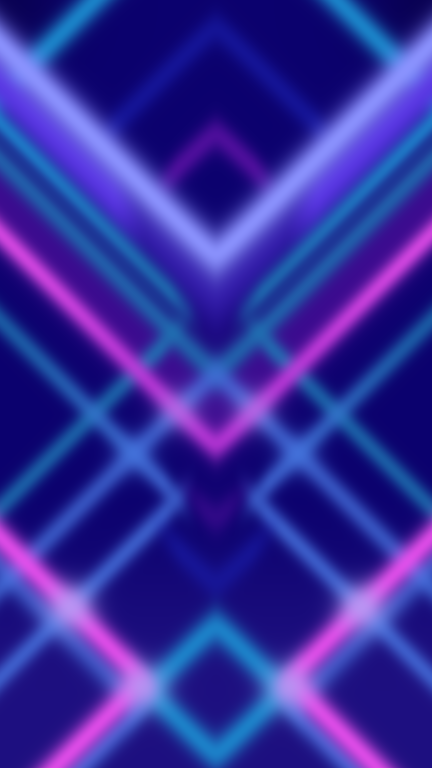
A Shadertoy shader for this background:

```glsl
const vec3 NAVY = vec3(0.045, 0.005, 0.43);
const vec3 INDIGO = vec3(0.115, 0.06, 0.50);
const vec3 ROYAL = vec3(0.10, 0.12, 0.68);
const vec3 VIOLET = vec3(0.34, 0.20, 0.88);
const vec3 PURPLE = vec3(0.38, 0.07, 0.66);
const vec3 PERIWINKLE = vec3(0.55, 0.58, 1.0);
const vec3 AZURE = vec3(0.28, 0.46, 0.88);
const vec3 CYAN = vec3(0.11, 0.56, 0.82);
const vec3 TEAL = vec3(0.12, 0.47, 0.71);
const vec3 MAGENTA = vec3(0.76, 0.22, 0.86);
const vec3 PINK = vec3(0.92, 0.31, 0.93);
const vec3 LAVENDER = vec3(0.68, 0.66, 0.96);

// Soft bell profile around a centre line
float beam(float coord, float centre, float width) {
    float d = (coord - centre) / width;
    return exp(-d * d);
}

// 1 beyond the edge, 0 before it
float beyond(float edge, float value) {
    return smoothstep(edge - 0.045, edge + 0.045, value);
}

float within(float edge, float value) {
    return 1.0 - beyond(edge, value);
}

float spot(vec2 p, vec2 centre, float radius) {
    return beam(length(p - centre), 0.0, radius);
}

vec3 paint(vec3 base, vec3 colour, float amount) {
    return mix(base, colour, clamp(amount, 0.0, 1.0));
}

void mainImage(out vec4 fragColor, in vec2 fragCoord) {
    // Mirrored space in canvas widths, measured from the top centre
    vec2 uv = fragCoord / iResolution.xy;
    float side = length(vec2(uv.x - 0.5, 0.015));
    float down = (1.0 - uv.y) * 16.0 / 9.0;
    vec2 p = vec2(side, down);
    float vee = down + side;
    float peak = down - side;

    // Backdrop
    vec3 col = mix(NAVY, INDIGO, smoothstep(1.1, 1.6, down));
    col *= 1.0 - 0.25 * spot(p, vec2(0.5, 0.0), 0.16);

    // Faint upper chevrons and corner strokes
    col = paint(col, ROYAL, 0.6 * beam(peak, 0.055, 0.04) * within(0.27, side));
    col = paint(col, PURPLE, 0.75 * beam(peak, 0.30, 0.04) * within(0.13, side));
    col = paint(col, CYAN, 0.9 * beam(peak, -0.28, 0.045));

    // Wide violet and purple haze
    col = paint(col, PURPLE, 0.55 * beam(vee, 0.95, 0.12));
    col = paint(col, VIOLET, beam(vee, 0.69, 0.09) * mix(0.5, 1.0, beyond(0.2, side)));

    // Paired teal strands with a dark gap
    float outer = smoothstep(0.1, 0.5, side);
    vec3 strand = mix(TEAL, CYAN, outer);
    col = paint(col, strand, 0.8 * beam(vee, 0.785, 0.035) * beyond(0.07, side));
    col = paint(col, TEAL, 0.75 * beam(vee, 0.87, 0.04));
    col = paint(col, vec3(0.10, 0.22, 0.58), 0.5 * beam(vee, 0.825, 0.022) * beyond(0.09, side));

    // Rising lattice
    col = paint(col, TEAL, 0.8 * beam(peak, 0.676, 0.035) * beyond(0.09, side) * within(1.04, vee + 0.0 * side + 0.0) );
    col = paint(col, TEAL, 0.75 * beam(peak, 0.676, 0.035) * beyond(1.04, vee));
    col = paint(col, AZURE, 0.68 * beam(peak, 0.859, 0.038));
    col = paint(col, AZURE, 0.75 * beam(peak, 1.069, 0.036) * beyond(0.085, side));

    // Falling lattice
    col = paint(col, mix(AZURE, TEAL, outer), 0.72 * beam(vee, 1.241, 0.036) * beyond(0.085, side));
    col = paint(col, PURPLE, 0.4 * beam(vee, 1.21, 0.04) * within(0.06, side));
    col = paint(col, ROYAL, 0.55 * beam(vee, 1.361, 0.04) * within(0.12, side));
    col = paint(col, mix(MAGENTA, PINK, outer), 0.85 * beam(vee, 1.04, 0.038));

    // Bright main chevron
    col = paint(col, PERIWINKLE, 0.97 * beam(vee, 0.602, 0.058));

    // Lower diamond
    float inner = within(0.18, side);
    col = paint(col, CYAN, 0.88 * beam(peak, 1.44, 0.045) * inner);
    col = paint(col, CYAN, 0.88 * beam(vee, 1.755, 0.045) * inner);

    // Pink arrows with blue fringes
    float arrow = beyond(0.155, side);
    col = paint(col, AZURE, 0.65 * beam(vee, 1.81, 0.045) * arrow * within(1.47, peak));
    col = paint(col, AZURE, 0.75 * beam(peak, 1.465, 0.04) * arrow);
    col = paint(col, PINK, 0.92 * beam(vee, 1.743, 0.045) * arrow * within(1.47, peak));
    col = paint(col, PINK, 0.92 * beam(peak, 1.405, 0.045) * arrow * beyond(1.73, vee));

    // Glowing crossings
    col = paint(col, LAVENDER, 0.75 * spot(p, vec2(0.337, 1.405), 0.055));
    col = paint(col, LAVENDER, 0.7 * spot(p, vec2(0.17, 1.59), 0.055));
    col = paint(col, LAVENDER, 0.35 * spot(p, vec2(0.09, 0.95), 0.05));
    col = paint(col, AZURE, 0.4 * spot(p, vec2(0.19, 1.05), 0.05));

    fragColor = vec4(col, 1.0);
}
```
